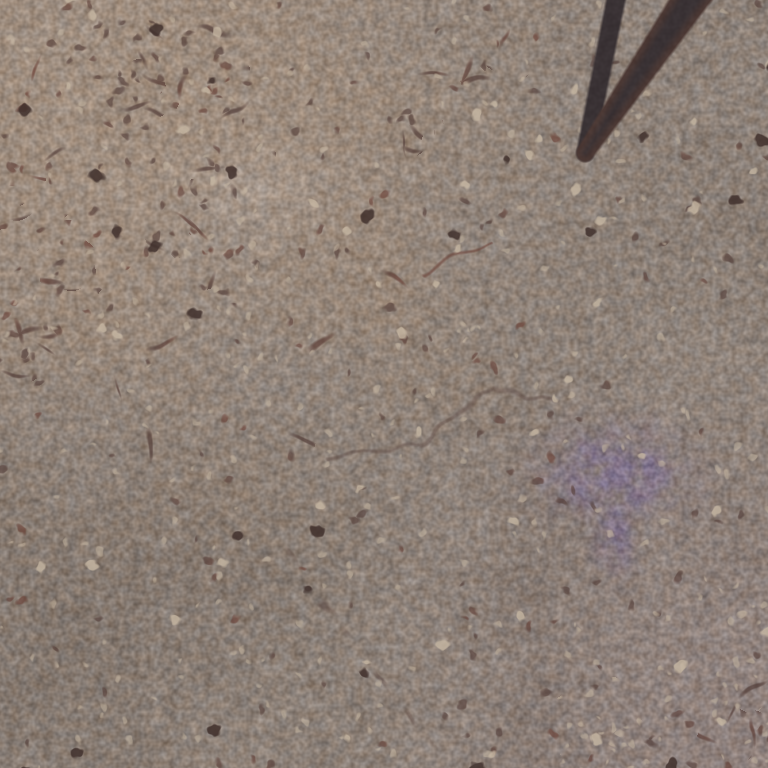
A Shadertoy shader for this texture:

```glsl
// Worn sandy ground with grit, twig litter, a faint violet stain and a dark forked shadow.
#define GRAIN_SCALE 105.0
#define GRAIN_CONTRAST 0.105
#define EDGE_SOFTNESS 0.0016
#define GREY_GROUND vec3(0.550, 0.503, 0.468)
#define SAND vec3(0.640, 0.565, 0.500)
#define LITTER vec3(0.330, 0.245, 0.225)
#define RUST vec3(0.420, 0.255, 0.215)
#define PALE_GRIT vec3(0.780, 0.720, 0.640)
#define VIOLET vec3(0.490, 0.435, 0.560)
#define SHADOW vec3(0.225, 0.195, 0.205)

// Two random values in 0..1 for a lattice cell
vec2 hash2(vec2 cell) {
    uvec2 h = uvec2(ivec2(cell) + 4096) * uvec2(1597u, 3571u);
    h = (h.x ^ (h.y << 7)) * uvec2(747796u, 289133u) + 9781u;
    h ^= h >> 15;
    h *= 73244475u;
    h ^= h >> 16;
    return vec2(h & 65535u) / 65535.0;
}

float cornerSlope(vec2 cell, vec2 offset) {
    float angle = 6.2832 * hash2(cell).x;
    return dot(vec2(cos(angle), sin(angle)), offset);
}

float gradientNoise(vec2 p) {
    vec2 i = floor(p), f = p - i;
    vec2 u = f * f * f * (f * (f * 6.0 - 15.0) + 10.0);
    vec2 e = vec2(1, 0);
    return mix(mix(cornerSlope(i, f), cornerSlope(i + e, f - e), u.x),
               mix(cornerSlope(i + e.yx, f - e.yx), cornerSlope(i + 1.0, f - 1.0), u.x), u.y);
}

float fractalNoise(vec2 p) {
    return gradientNoise(p) + 0.5 * gradientNoise(p * 2.1 + 17.0)
         + 0.25 * gradientNoise(p * 4.3 + 41.0);
}

// Coverage of randomly turned oval flecks; density is the share of filled cells
float flecks(vec2 p, float cells, float density, float radius, float stretch, float seed) {
    vec2 q = p * cells, home = floor(q);
    float cover = 0.0;
    for (int k = 0; k < 9; k++) {
        vec2 cell = home + vec2(k % 3 - 1, k / 3 - 1);
        vec2 place = hash2(cell + seed), kind = hash2(cell + seed + 531.0);
        if (kind.x > density) continue;
        float angle = 6.2832 * kind.y, size = radius * mix(0.55, 1.3, fract(kind.y * 57.0));
        vec2 d = (q - cell - place) / cells;
        d = mat2(cos(angle), -sin(angle), sin(angle), cos(angle)) * d;
        d.x /= stretch;
        float edge = length(d) - size;
        cover = max(cover, 1.0 - smoothstep(-EDGE_SOFTNESS, EDGE_SOFTNESS, edge));
    }
    return cover;
}

// Signed distance to a bar whose radius changes from one end to the other
float taperedBar(vec2 p, vec2 a, vec2 b, float radiusA, float radiusB) {
    vec2 ab = b - a;
    float t = clamp(dot(p - a, ab) / dot(ab, ab), 0.0, 1.0);
    return length(p - a - t * ab) - mix(radiusA, radiusB, t);
}

float blob(vec2 p, vec2 centre, vec2 radius) {
    vec2 d = (p - centre) / radius;
    return exp(-dot(d, d));
}

float stroke(vec2 p, vec2 a, vec2 b, float width) {
    return 1.0 - smoothstep(-0.001, 0.003, taperedBar(p, a, b, width, width * 0.6));
}

void mainImage(out vec4 fragColor, in vec2 fragCoord) {
    vec2 p = fragCoord / iResolution.y;
    vec2 wobble = vec2(gradientNoise(p * 28.0), gradientNoise(p * 28.0 + 90.0));
    vec2 bent = p + 0.010 * wobble;
    vec2 rough = p + 0.004 * vec2(gradientNoise(p * 110.0), gradientNoise(p * 110.0 + 70.0));

    // Broad patches of sand and grey earth
    float patches = fractalNoise(p * 5.0 + 3.0);
    float sandy = smoothstep(0.72, 0.10, length((p - vec2(0.15, 0.86)) * vec2(0.95, 1.15)) + 0.28 * patches);
    vec3 color = mix(GREY_GROUND, SAND, 0.75 * sandy);
    color += 0.030 * patches + vec3(0.035, 0.040, 0.045) * blob(p, vec2(0.34, 0.75), vec2(0.09, 0.05));
    color += vec3(0.008, 0.0, 0.018) * smoothstep(0.4, 1.0, p.x) * smoothstep(0.6, 0.0, p.y);
    color -= 0.028 * blob(p, vec2(0.10, 0.18), vec2(0.32, 0.25));

    // Violet stain with a short tail
    float stain = blob(bent, vec2(0.80, 0.385), vec2(0.075, 0.050)) + 0.7 * blob(bent, vec2(0.80, 0.30), vec2(0.022, 0.04));
    color = mix(color, VIOLET, clamp(stain * (0.75 + fractalNoise(p * 30.0)), 0.0, 0.8));

    // Fine mineral grain with a slight warm and cool drift
    float grain = gradientNoise(p * GRAIN_SCALE) + 0.85 * gradientNoise(p * GRAIN_SCALE * 1.9 + 33.0)
                + 0.5 * gradientNoise(p * GRAIN_SCALE * 0.4 + 11.0);
    color += GRAIN_CONTRAST * grain;
    color += vec3(0.030, 0.0, -0.030) * gradientNoise(p * 80.0 + 200.0);

    // Thin cracks and a ragged brown seam
    float crack = max(stroke(bent, vec2(0.43, 0.40), vec2(0.55, 0.425), 0.0012),
                  max(stroke(bent, vec2(0.55, 0.425), vec2(0.645, 0.495), 0.0018),
                      stroke(bent, vec2(0.645, 0.495), vec2(0.725, 0.475), 0.0018)));
    float seam = stroke(bent, vec2(0.35, 0.31), vec2(0.57, 0.02), 0.003);
    color = mix(color, LITTER, 0.38 * crack + 0.45 * seam * smoothstep(-0.1, 0.35, gradientNoise(p * 35.0)));
    color = mix(color, RUST, 0.6 * stroke(bent, vec2(0.55, 0.645), vec2(0.64, 0.685), 0.0012));

    // Litter gathered in clumps: centre and radius
    vec3 clumps[9] = vec3[9](vec3(0.25, 0.70, 0.045), vec3(0.18, 0.89, 0.045), vec3(0.01, 0.79, 0.055),
        vec3(0.09, 0.65, 0.035), vec3(0.54, 0.825, 0.028), vec3(0.28, 0.91, 0.045),
        vec3(0.02, 0.55, 0.040), vec3(0.65, 0.93, 0.040), vec3(0.96, 0.03, 0.065));
    float clump = 0.0;
    for (int k = 0; k < 9; k++) clump = max(clump, blob(bent, clumps[k].xy, clumps[k].zz));
    float twigs = flecks(bent, 32.0, 0.50 * clump + 0.03 * sandy, 0.0026, 5.5, 100.0);
    float crumbs = flecks(rough, 60.0, 0.035 + 0.05 * sandy + 0.34 * clump, 0.0036, 1.7, 300.0);
    vec3 litterColor = mix(LITTER, RUST, smoothstep(-0.1, 0.4, gradientNoise(p * 14.0)));
    color = mix(color, litterColor, max(0.72 * twigs, 0.65 * crumbs));
    color = mix(color, LITTER * 0.75, 0.85 * flecks(rough, 13.0, 0.12, 0.0062, 1.3, 500.0));

    // Pale grit, thicker along the lower right edge
    float chalk = blob(p, vec2(0.78, 0.03), vec2(0.055, 0.05)) + 0.35 * blob(p, vec2(0.98, 0.12), vec2(0.06, 0.13));
    float grit = flecks(rough, 75.0, 0.045 + 0.55 * chalk, 0.0030, 1.5, 700.0);
    color = mix(color, PALE_GRIT, 0.55 * grit);
    color = mix(color, PALE_GRIT, 0.80 * flecks(rough, 22.0, 0.10, 0.0050, 1.4, 900.0));

    // Forked shadow: two bars meeting in a blunt tip
    vec2 tip = vec2(0.762, 0.801);
    float slim = taperedBar(p, tip, vec2(0.806, 1.02), 0.011, 0.012);
    float wide = taperedBar(p, tip, vec2(0.912, 1.02), 0.011, 0.024);
    vec3 wideColor = mix(SHADOW, LITTER * 0.9, smoothstep(-0.016, 0.0, wide));
    color = mix(color, SHADOW + 0.02 * grain, 1.0 - smoothstep(-0.002, 0.003, slim));
    color = mix(color, wideColor + 0.02 * grain, 1.0 - smoothstep(-0.002, 0.003, wide));

    fragColor = vec4(clamp(color, 0.0, 1.0), 1.0);
}
```
